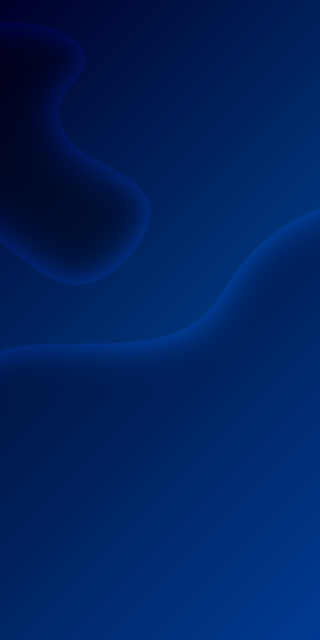
Give the GLSL for this background, as a WebGL 1 fragment shader.

```glsl
precision highp float;
uniform vec2 u_resolution;

#define SKY_DARK vec3(0.0, 0.0, 0.16)
#define SKY_LIGHT vec3(0.0, 0.18, 0.44)
#define WAVE_DARK vec3(0.0, 0.09, 0.28)
#define WAVE_LIGHT vec3(0.0, 0.23, 0.57)
#define BLOB_DARK vec3(0.0, 0.0, 0.10)
#define BLOB_LIGHT vec3(0.0, 0.06, 0.20)
#define RIM_DARK vec3(0.0, 0.0, 0.24)
#define RIM_LIGHT vec3(0.0, 0.225, 0.56)
#define WAVE_GLOW 0.056
#define BLOB_GLOW 0.060
#define CURVE_STEPS 16

vec2 bezier(vec2 a, vec2 b, vec2 c, vec2 d, float t) {
  float u = 1.0 - t;
  return u * u * u * a + 3.0 * u * u * t * b + 3.0 * u * t * t * c + t * t * t * d;
}

// Adds one cubic to a contour: x keeps the nearest distance, y the side
void addCurve(inout vec2 contour, vec2 p, vec2 a, vec2 b, vec2 c, vec2 d) {
  vec2 start = a;
  for (int i = 1; i <= CURVE_STEPS; i++) {
    vec2 end = bezier(a, b, c, d, float(i) / float(CURVE_STEPS));
    vec2 along = end - start;
    vec2 offset = p - start;
    float h = clamp(dot(offset, along) / dot(along, along), 0.0, 1.0);
    contour.x = min(contour.x, length(offset - along * h));
    // A ray towards the top flips the side at each crossing
    if ((start.x > p.x) != (end.x > p.x)) {
      float crossing = start.y + along.y * offset.x / along.x;
      if (crossing < p.y) contour.y = -contour.y;
    }
    start = end;
  }
}

// Signed distances, positive inside
float blobDistance(vec2 p) {
  vec2 contour = vec2(10.0, -1.0);
  vec2 shoulder = vec2(0.266, 0.185);
  vec2 neck = vec2(0.185, 0.346);
  vec2 hip = vec2(0.326, 0.513);
  vec2 side = vec2(0.471, 0.661);
  vec2 base = vec2(0.240, 0.891);
  addCurve(contour, p, vec2(0.0, 0.070), vec2(0.130, 0.062), vec2(0.268, 0.107), shoulder);
  addCurve(contour, p, shoulder, vec2(0.266, 0.247), vec2(0.185, 0.279), neck);
  addCurve(contour, p, neck, vec2(0.185, 0.430), vec2(0.255, 0.477), hip);
  addCurve(contour, p, hip, vec2(0.396, 0.549), vec2(0.471, 0.594), side);
  addCurve(contour, p, side, vec2(0.471, 0.750), vec2(0.354, 0.891), base);
  addCurve(contour, p, base, vec2(0.146, 0.891), vec2(0.052, 0.794), vec2(-0.104, 0.672));
  return contour.x * contour.y;
}

float waveDistance(vec2 p) {
  vec2 contour = vec2(10.0, -1.0);
  vec2 trough = vec2(0.286, 1.073);
  vec2 rise = vec2(0.664, 0.956);
  addCurve(contour, p, vec2(0.0, 1.099), vec2(0.078, 1.068), vec2(0.182, 1.076), trough);
  addCurve(contour, p, trough, vec2(0.456, 1.073), vec2(0.586, 1.055), rise);
  addCurve(contour, p, rise, vec2(0.729, 0.870), vec2(0.781, 0.737), vec2(1.0, 0.651));
  return contour.x * contour.y;
}

// Fills a shape whose rim glows inwards
vec3 paintShape(vec3 below, vec3 fill, vec3 rim, float dist, float glowWidth, float pixel) {
  float glow = exp(-pow(max(dist, 0.0) / glowWidth, 1.4));
  return mix(below, mix(fill, rim, glow), smoothstep(-pixel, pixel, dist));
}

void main() {
  // Canvas width is 1, height is 2, y runs down from the top
  vec2 uv = gl_FragCoord.xy / u_resolution;
  vec2 p = vec2(uv.x, 2.0 - 2.0 * uv.y);
  float pixel = 0.75 / u_resolution.x;
  float diagonal = p.x + p.y;

  // Diagonal ramps
  vec3 sky = mix(SKY_DARK, SKY_LIGHT, clamp(diagonal / 1.5, 0.0, 1.1));
  vec3 wave = mix(WAVE_DARK, WAVE_LIGHT, clamp((diagonal - 1.25) / 1.75, -0.1, 1.0));
  vec3 blob = mix(BLOB_DARK, BLOB_LIGHT, clamp((diagonal - 0.15) / 0.85, 0.0, 1.2));
  vec3 rim = mix(RIM_DARK, RIM_LIGHT, clamp(diagonal / 1.6, 0.0, 1.0));

  // Layers
  vec3 color = paintShape(sky, wave, rim, waveDistance(p), WAVE_GLOW, pixel);
  color = paintShape(color, blob, rim, blobDistance(p), BLOB_GLOW, pixel);
  gl_FragColor = vec4(color, 1.0);
}
```
